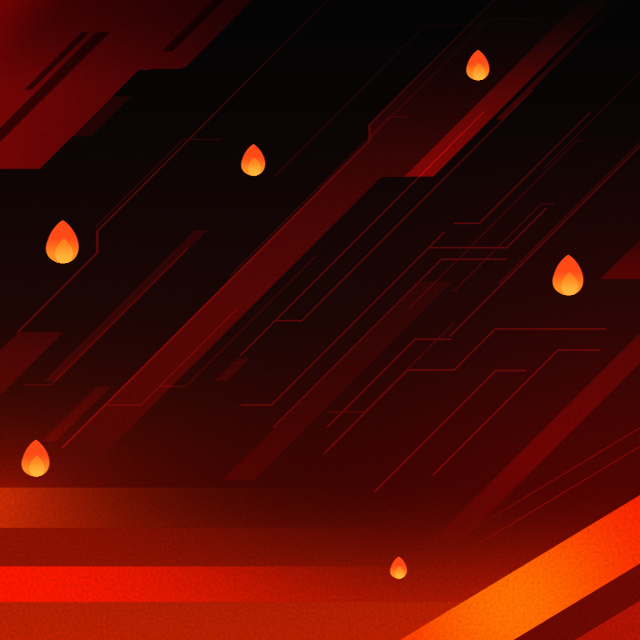
A Shadertoy shader for this background:

```glsl
#define LINE_WIDTH 0.0008
#define GRAIN_SCALE 230.0
#define GRAIN 0.14
#define BEAM_SLOPE 0.604
#define TRACE_RED vec3(.34, .015, .012)
#define BAND_RED vec3(.33, .012, .012)
#define HOT_RED vec3(.97, .09, .005)
#define ORANGE vec3(1, .43, .005)
#define AA (1.0 / iResolution.y)

// Lower end of a diagonal, its run, and a shelf (right of the top or left of the base)
const vec4 TRACES[12] = vec4[12](
    vec4(.424, .367, .27, -.047), vec4(.376, .445, .38, 0), vec4(.472, .499, .36, -.04),
    vec4(.428, .333, .262, .1), vec4(.512, .333, .137, .055), vec4(.703, .475, .297, 0),
    vec4(.507, .292, .13, .073), vec4(.71, .422, .064, .172), vec4(.749, .651, .173, -.039),
    vec4(.792, .613, .061, -.121), vec4(.586, .232, .189, .046), vec4(.677, .258, .195, .065));
// Flame centre and half height
const vec3 FLAMES[6] = vec3[6](
    vec3(.098, .622, .034), vec3(.396, .75, .025), vec3(.747, .898, .024),
    vec3(.888, .57, .032), vec3(.056, .284, .029), vec3(.623, .113, .0175));

vec2 hash(vec2 cell) {
    vec3 h = fract(cell.xyx * vec3(.1031, .103, .0973));
    h += dot(h, h.yzx + 33.33);
    return fract((h.xx + h.yz) * h.zy);
}

float corner(vec2 i, vec2 f, vec2 o) { return dot(hash(i + o) * 2.0 - 1.0, f - o); }

float gradientNoise(vec2 p) {
    vec2 i = floor(p), f = fract(p), w = f * f * (3.0 - 2.0 * f);
    return mix(mix(corner(i, f, vec2(0)), corner(i, f, vec2(1, 0)), w.x),
               mix(corner(i, f, vec2(0, 1)), corner(i, f, vec2(1)), w.x), w.y);
}

float above(float x, float edge) { return smoothstep(-AA, AA, x - edge); }
float between(float x, float lo, float hi) { return above(x, lo) * above(hi, x); }
float stroke(float d) { return 1.0 - smoothstep(LINE_WIDTH - .5 * AA, LINE_WIDTH + AA, abs(d)); }

// Diagonal strip limited in height
float strip(vec2 sv, float s0, float s1, float v0, float v1) {
    return between(sv.x, s0, s1) * between(sv.y, v0, v1);
}

float segment(vec2 p, vec2 a, vec2 ab) {
    return length(p - a - ab * clamp(dot(p - a, ab) / max(dot(ab, ab), 1e-6), 0.0, 1.0));
}

float trace(vec2 p, vec4 k) {
    vec2 shelf = k.xy + (k.w > 0.0 ? k.z : 0.0);
    return stroke(min(segment(p, k.xy, k.zz), segment(p, shelf, vec2(k.w, 0))));
}

// Teardrop spanning -1 to 1 in height
float drop(vec2 q) {
    float h = clamp(.5 + .5 * q.y, 0.0, 1.0);
    return max(abs(q.x) - 1.75 * sqrt(h) * pow(1.0 - h, .8), abs(q.y) - 1.0);
}

vec3 addFlame(vec3 col, vec2 p, vec3 flame) {
    vec2 q = (p - flame.xy) / flame.z;
    float soft = AA / flame.z;
    float body = min(drop(q), drop((q + vec2(.3 + .12 * q.y, .22)) / .7) * .7);
    float core = drop((q - vec2(.06, -.43)) / .56) * .56;
    vec3 outer = mix(vec3(1, .55, .13), vec3(1, .29, .09), smoothstep(-.7, .3, q.y));
    vec3 inner = mix(vec3(1, .72, .23), vec3(1, .5, .1), smoothstep(-.9, .1, q.y));
    col = mix(col, outer, smoothstep(soft, -soft, body));
    return mix(col, inner, smoothstep(soft, -soft, core));
}

void mainImage(out vec4 fragColor, in vec2 fragCoord) {
    vec2 p = fragCoord / iResolution.xy;
    float u = p.x, v = p.y, s = u + 1.0 - v;
    vec2 sv = vec2(s, v);

    // Dark sky over a glowing floor
    vec3 col = mix(vec3(.095, .022, .018), vec3(.018, .016, .017), smoothstep(.45, 1.0, v));
    col += vec3(.13, -.008, -.012) * smoothstep(.55, .2, v);
    col.r += .09 * smoothstep(.4, 1.0, u) * smoothstep(.9, .35, v);
    col += vec3(.48, .09, 0) * smoothstep(.25, -.02, v);
    col += vec3(.38, .06, 0) * exp(-8.0 * length((p - vec2(0, .22)) * vec2(.8, 1.3)));

    // Upper left plate with dark slots
    float plate = above(v, .736) * above(mix(.326, .395, above(v, .892)), s);
    vec3 plateRed = vec3(.45 - .62 * u, .015, .02) * mix(.6, 1.0, smoothstep(1.0, .84, v));
    plateRed.r += .16 * smoothstep(.12, 0.0, s);
    float slots = strip(sv, .2, .222, .76, .95) + strip(sv, .178, .19, .86, .95)
                + strip(sv, .333, .35, .92, 1.1);
    col = mix(col, plateRed * (1.0 - .55 * slots), plate);

    // Long diagonal bands with stepped upper edges
    float leftEdge = clamp(1.152 - v, .513, .547), mainEdge = clamp(1.577 - v, .772, .797);
    float leftBand = between(s, leftEdge, .618) * above(.481, v) * smoothstep(.62, .38, v);
    float mainBand = between(s, mainEdge, mix(.872, .953, above(v, .724)));
    float bandFade = smoothstep(1.05, .5, v) * smoothstep(.08, .3, v);
    col = mix(col, max(col, BAND_RED), max(leftBand, mainBand) * bandFade);
    float lines = stroke((s - leftEdge) * .7) * above(v, .481)
                + stroke((s - mainEdge) * .7) * above(v, .3);

    // Bright ramp, side wedge and short bars
    col = mix(col, vec3(.49, .025, .018), strip(sv, .908, .953, .724, 1.1) * smoothstep(1.04, .7, v));
    col.r += .2 * strip(sv, .961, .972, .813, 1.1) * smoothstep(1.02, .8, v);
    col = mix(col, BAND_RED, strip(sv, 1.374, 3.0, .564, .9) * smoothstep(.68, .56, v));
    col.r += .1 * (strip(sv, .664, .684, .405, .64) + strip(sv, .93, .95, .405, .44)
           + strip(sv, .755, .777, .31, .395) + strip(sv, .325, .355, .787, .85));
    col.r += .07 * strip(sv, 1.098, 1.147, .25, .56);
    col.r += .15 * strip(sv, 1.52, 1.567, .15, .5) * smoothstep(.12, .3, v);

    // Circuit traces, clear then faint
    for (int i = 0; i < 12; i++) lines = max(lines, .75 * trace(p, TRACES[i]));
    for (int i = 0; i < 12; i++) {
        vec2 r = hash(vec2(i, 7)), base = vec2(.08 + .07 * float(i), .25 + .5 * r.x);
        lines = max(lines, .4 * trace(p, vec4(base, .12 + .15 * r.y, .2 * (r.x - .5))));
    }
    col += TRACE_RED * min(lines, .75) * smoothstep(1.15, .65, v);

    // Horizontal glowing bars at lower left
    float fade = smoothstep(.72, 0.0, u);
    col = mix(col, vec3(.82, .19, .015), between(v, .175, .238) * exp(-7.0 * u) * .8);
    col = mix(col, vec3(.55, .065, .01), between(v, .115, .175) * fade * .8);
    col = mix(col, HOT_RED, between(v, .059, .115) * fade);
    col = mix(col, vec3(.72, .13, .01), above(.059, v) * .6);

    // Sloping beam at lower right
    float b = v - BEAM_SLOPE * (u - .625);
    col += TRACE_RED * (stroke(b - .076) + stroke(b - .105)) * smoothstep(.7, .85, u) * .6;
    vec2 heart = p - vec2(.8, .05);
    col = mix(col, vec3(.42, .03, .008), above(-.107, b));
    col = mix(col, vec3(.68, .07, .01), above(-.165, b));
    col = mix(col, mix(HOT_RED, ORANGE, exp(-28.0 * dot(heart, heart))), between(b, -.107, 0.0));

    // Fine grain below the flames
    col *= 1.0 + GRAIN * gradientNoise(p * GRAIN_SCALE);
    for (int i = 0; i < 6; i++) col = addFlame(col, p, FLAMES[i]);
    fragColor = vec4(clamp(col, 0.0, 1.0), 1);
}
```
